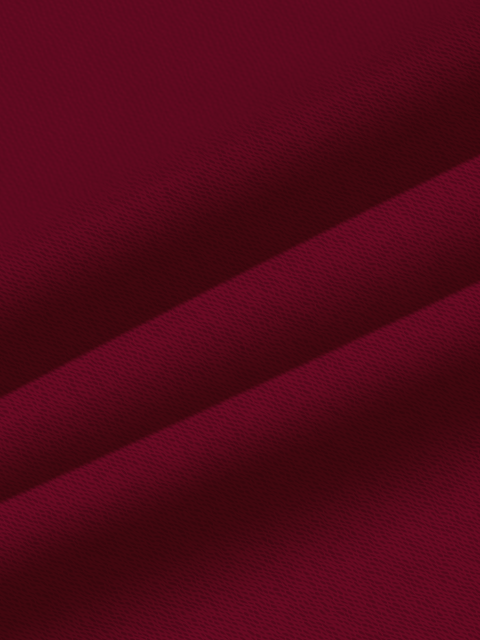
Give the GLSL for this texture, as a WebGL 1 fragment shader.

```glsl
precision highp float;
// Crimson knit cloth lying in three diagonal folds. Each fold is a lit ridge
// fading into shadow along a sloped line; staggered stitches falling to the
// right and a little noise give the cloth its grain.

uniform vec2 u_resolution;

float hash(vec2 p) {
  vec3 q = fract(vec3(p.xyx) * 0.1031);
  q += dot(q, q.yzx + 33.33);
  return fract((q.x + q.y) * q.z);
}

float noise(vec2 p) {
  vec2 i = floor(p), f = fract(p);
  f = f * f * (3.0 - 2.0 * f);
  return mix(mix(hash(i), hash(i + vec2(1.0, 0.0)), f.x),
             mix(hash(i + vec2(0.0, 1.0)), hash(i + vec2(1.0, 1.0)), f.x), f.y);
}

// Staggered stitches: 1 on a raised loop, 0 in the long gap below it.
float weave(vec2 p) {
  vec2 q = vec2(p.x - 0.1 * p.y, p.y + 0.3 * p.x) / vec2(0.0145, 0.0088);
  q += 0.5 * (vec2(noise(p * 60.0), noise(p * 60.0 + 19.0)) - 0.5);
  float row = floor(q.y);
  q.x += 0.5 * mod(row, 2.0);
  vec2 f = fract(q) - 0.5;
  f.y += 0.3 * f.x;
  float gap = length(f * vec2(0.72, 1.15));
  return smoothstep(0.08, 0.5, gap + 0.16 * (hash(vec2(floor(q.x), row)) - 0.5));
}

// Fine steep ribs of the cloth seen farther away.
float ribs(vec2 p) {
  float across = (p.x + 0.55 * p.y) / 0.0125 + 0.7 * noise(p * 40.0);
  float along = (p.y + 0.3 * p.x) / 0.0095;
  return 0.55 + 0.3 * sin(6.2832 * across) + 0.15 * sin(6.2832 * along);
}

void main() {
  // Width is one unit, height follows the aspect of the canvas.
  vec2 p = gl_FragCoord.xy / u_resolution.x;
  p.y *= 1.33333 * u_resolution.x / u_resolution.y;
  float pixel = 1.0 / u_resolution.x;

  // Heights of the three ridge lines.
  float bow = p.x * (1.0 - p.x);
  float upper = 0.786 + 0.5 * p.x;
  float middle = 0.503 + 0.507 * p.x + 0.02 * bow;
  float lower = 0.285 + 0.462 * p.x - 0.015 * bow;

  // Light on the flat cloth and on each fold.
  float above = p.y - upper;
  float flatLight = 0.97 - (0.12 + 0.22 * p.x) * exp(-max(above, 0.0) * 9.0);
  float upperT = (upper - p.y) / (upper - middle);
  float upperLight = (0.9 - 0.2 * p.x) * (1.0 - smoothstep(-0.02, 0.62, upperT));
  float middleT = (middle - p.y) / (middle - lower);
  float middleLight = 1.0 - 0.95 * smoothstep(0.15, 0.95, middleT);
  float depth = lower - p.y;
  float lowerLight = 1.0 - smoothstep(0.03, 0.19, depth);
  lowerLight += 0.93 * smoothstep(0.23, 0.48, depth);

  // Layer the folds from back to front; the rims fade softly into shadow.
  float rim = 0.005 + pixel;
  float light = mix(flatLight, upperLight, smoothstep(-0.012, 0.012, -above));
  light = mix(light, middleLight, smoothstep(-rim, rim, middle - p.y));
  light = mix(light, lowerLight, smoothstep(-rim, rim, depth));
  light += 0.05 * (noise(p * 14.0) - 0.5);

  // Shadow to lit crimson.
  vec3 color = mix(vec3(0.238, 0.026, 0.054), vec3(0.382, 0.036, 0.128),
                   clamp(light, 0.0, 1.0));

  // Stitches on the folds give way to faint ribs on the flat cloth.
  float far = smoothstep(-0.04, 0.1, above);
  float grain = mix(weave(p) - 0.6, 0.4 * (ribs(p) - 0.55), far);
  grain *= mix(0.7, 1.0, smoothstep(0.0, 0.45, light));
  color *= 1.0 + 0.25 * grain;
  color *= 1.0 + 0.06 * (noise(p * 260.0) - 0.5);

  gl_FragColor = vec4(color, 1.0);
}
```
